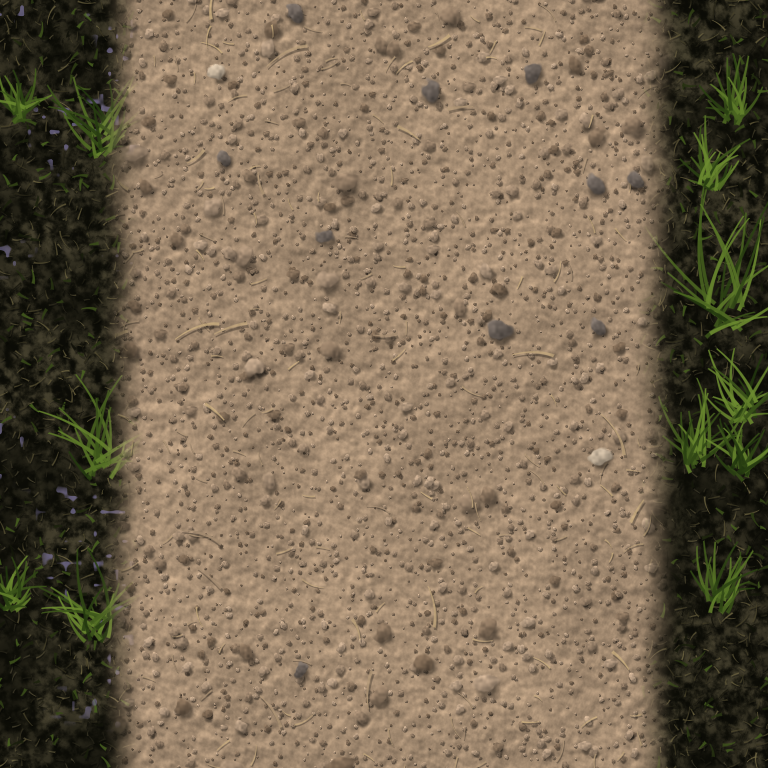
Give the GLSL for this texture, as a Shadertoy shader.

```glsl
const vec3 SOIL = vec3(0.635, 0.54, 0.44);
const vec3 CLOD_DARK = vec3(0.47, 0.39, 0.31);
const vec3 CLOD_PALE = vec3(0.71, 0.61, 0.51);
const vec3 STONE_GREY = vec3(0.43, 0.39, 0.36);
const vec3 STONE_PALE = vec3(0.76, 0.69, 0.60);
const vec3 STRAW = vec3(0.80, 0.69, 0.50);
const vec3 HUMUS = vec3(0.045, 0.045, 0.022);
const vec3 LITTER = vec3(0.27, 0.25, 0.18);
const vec3 TWIG = vec3(0.46, 0.42, 0.27);
const vec3 LEAF_DARK = vec3(0.12, 0.20, 0.05);
const vec3 LEAF_PALE = vec3(0.43, 0.55, 0.19);
const vec3 PETAL = vec3(0.46, 0.43, 0.58);
const vec2 LEFT_EDGE = vec2(0.13, 0.19);
const vec2 RIGHT_EDGE = vec2(0.825, 0.885);
const vec2 LIGHT = vec2(-0.45, 0.89);
const int BLADES = 22;

// Large stones: centre and radius, negative radius for pale ones
const vec3 STONES[12] = vec3[12](
    vec3(0.385, 0.983, 0.012), vec3(0.283, 0.907, -0.012), vec3(0.292, 0.793, 0.01),
    vec3(0.423, 0.692, 0.011), vec3(0.562, 0.88, 0.014), vec3(0.693, 0.906, 0.013),
    vec3(0.777, 0.759, 0.013), vec3(0.828, 0.766, 0.012), vec3(0.65, 0.571, 0.015),
    vec3(0.78, 0.574, 0.011), vec3(0.782, 0.405, -0.013), vec3(0.392, 0.128, 0.01));

// Grass tufts: root and height
const vec3 TUFTS[12] = vec3[12](
    vec3(0.945, 0.59, 0.15), vec3(0.97, 0.465, 0.09), vec3(0.908, 0.4, 0.085),
    vec3(0.965, 0.385, 0.06), vec3(0.955, 0.85, 0.065), vec3(0.925, 0.765, 0.07),
    vec3(0.935, 0.215, 0.07), vec3(0.132, 0.81, 0.085), vec3(0.128, 0.395, 0.1),
    vec3(0.125, 0.18, 0.085), vec3(0.025, 0.85, 0.05), vec3(0.015, 0.215, 0.055));

float hash(vec2 p) { return fract(sin(dot(p, vec2(127.1, 311.7))) * 43758.5); }

float noise(vec2 p) {
    vec2 i = floor(p), f = fract(p);
    f = f * f * (3.0 - 2.0 * f);
    return mix(mix(hash(i), hash(i + vec2(1, 0)), f.x),
               mix(hash(i + vec2(0, 1)), hash(i + vec2(1, 1)), f.x), f.y);
}

float fbm(vec2 p) {
    float sum = 0.0, amp = 0.53;
    for (int i = 0; i < 4; i++) {
        sum += amp * noise(p);
        p = mat2(1.6, 1.2, -1.2, 1.6) * p + 7.3;
        amp *= 0.5;
    }
    return sum;
}

// Coverage of a tapered, curved stalk rooted at the origin
float strand(vec2 q, float angle, float len, float bend, float width) {
    vec2 dir = vec2(cos(angle), sin(angle));
    float t = dot(q, dir) / len;
    float side = dot(q, vec2(-dir.y, dir.x)) - bend * len * t * t;
    float d = max(abs(side) - width * (1.0 - 0.6 * clamp(t, 0.0, 1.0)), max(-t, t - 1.0) * len);
    float soft = 0.8 / iResolution.y;
    return 1.0 - smoothstep(-soft, soft, d);
}

// Lumpy stone with a lit top and a cast shadow
void drawStone(inout vec3 col, vec2 q, float r, vec3 tone, float seed) {
    q /= r;
    if (dot(q, q) > 5.0) return;
    float a = seed * 6.28;
    vec2 m = mat2(cos(a), sin(a), -sin(a), cos(a)) * q;
    float lump = 0.45 * (noise(q * 1.7 + seed * 91.0) - 0.5);
    float shadow = length(q + LIGHT * 0.55) + lump;
    col *= 0.58 + 0.42 * smoothstep(0.55, 1.3, shadow);
    float lit = 0.8 + 0.27 * dot(q, LIGHT) + 0.25 * noise(q * 3.0 + seed * 37.0);
    float d = length(m * vec2(0.85, 1.25)) + lump;
    col = mix(col, tone * lit, 1.0 - smoothstep(0.75, 1.1, d));
}

void scatterClods(inout vec3 col, vec2 p, float cells, float density) {
    for (int k = 0; k < 9; k++) {
        vec2 id = floor(p * cells) + vec2(k % 3 - 1, k / 3 - 1);
        vec2 key = id + cells;
        if (hash(key) > density) continue;
        vec2 centre = (id + vec2(hash(key + 3.1), hash(key + 5.7))) / cells;
        float pick = hash(key + 9.2);
        vec3 tone = mix(CLOD_DARK, CLOD_PALE, hash(key + 12.4));
        drawStone(col, p - centre, (0.13 + 0.24 * pick * pick) / cells, tone, pick);
    }
}

void scatterStrands(inout vec3 col, vec2 p, float cells, float density, float width, vec3 low, vec3 high) {
    for (int k = 0; k < 9; k++) {
        vec2 id = floor(p * cells) + vec2(k % 3 - 1, k / 3 - 1);
        vec2 key = id + cells * 1.7;
        if (hash(key) > density) continue;
        vec2 q = p - (id + vec2(hash(key + 2.3), hash(key + 4.9))) / cells;
        float pick = hash(key + 7.7), angle = 6.28 * hash(key + 8.8);
        float len = (0.35 + 0.6 * pick) / cells;
        col *= 1.0 - 0.3 * strand(q + LIGHT * width * 2.0, angle, len, pick - 0.5, width);
        float cover = strand(q, angle, len, pick - 0.5, width);
        col = mix(col, mix(low, high, hash(key + 6.1)), 0.85 * cover);
    }
}

vec3 pathColour(vec2 p) {
    float slope = fbm(p * 75.0) - fbm(p * 75.0 + LIGHT * 0.45);
    vec3 col = SOIL * (0.89 + 0.55 * slope + 0.22 * fbm(p * 9.0));
    scatterClods(col, p, 85.0, 0.5);
    scatterClods(col, p, 46.0, 0.42);
    scatterClods(col, p, 24.0, 0.22);
    scatterStrands(col, p, 34.0, 0.16, 0.0011, SOIL, STRAW);
    scatterStrands(col, p, 17.0, 0.13, 0.0021, SOIL, STRAW);
    for (int i = 0; i < 12; i++) {
        vec3 s = STONES[i];
        drawStone(col, p - s.xy, abs(s.z), s.z < 0.0 ? STONE_PALE : STONE_GREY, hash(s.xy));
    }
    return col * (0.95 + 0.1 * noise(p * 260.0));
}

vec3 vergeColour(vec2 p) {
    float patchy = smoothstep(0.28, 0.72, fbm(p * 13.0 + 4.0));
    float crumbs = smoothstep(0.25, 0.8, fbm(p * 95.0));
    vec3 col = mix(HUMUS, LITTER, crumbs * (0.3 + 0.7 * patchy));
    scatterStrands(col, p, 72.0, 0.65, 0.001, HUMUS, mix(LITTER, TWIG, patchy));
    scatterStrands(col, p, 40.0, 0.5, 0.0011, HUMUS, TWIG);
    scatterStrands(col, p, 52.0, 0.4, 0.0022, HUMUS, mix(LEAF_DARK, LEAF_PALE, 0.55));
    float bloom = smoothstep(0.8, 0.92, noise(p * 105.0)) * smoothstep(0.5, 0.7, noise(p * 12.0));
    col = mix(col, PETAL, 0.75 * bloom * step(p.x, 0.5));
    // Fans of grass blades
    for (int i = 0; i < 12; i++) {
        vec3 tuft = TUFTS[i];
        if (distance(p, tuft.xy) > tuft.z * 1.5) continue;
        for (int b = 0; b < BLADES; b++) {
            vec2 id = vec2(i, b) + 17.0;
            float a = hash(id), c = hash(id + 31.0), e = hash(id + 57.0);
            vec2 root = tuft.xy + (vec2(c, e) - 0.5) * tuft.z * 0.4;
            float cover = strand(p - root, 0.42 + 2.3 * a, tuft.z * (0.45 + 0.6 * e), 0.7 * c - 0.35, 0.0026);
            col = mix(col, mix(LEAF_DARK, LEAF_PALE, hash(id + 73.0)), 0.9 * cover);
        }
    }
    return col;
}

void mainImage(out vec4 fragColor, in vec2 fragCoord) {
    vec2 p = fragCoord / iResolution.xy;
    float x = p.x + 0.022 * (fbm(p * 14.0) - 0.5);
    float onPath = smoothstep(LEFT_EDGE.x, LEFT_EDGE.y, x) - smoothstep(RIGHT_EDGE.x, RIGHT_EDGE.y, x);
    fragColor = vec4(mix(vergeColour(p), pathColour(p), onPath), 1.0);
}
```
